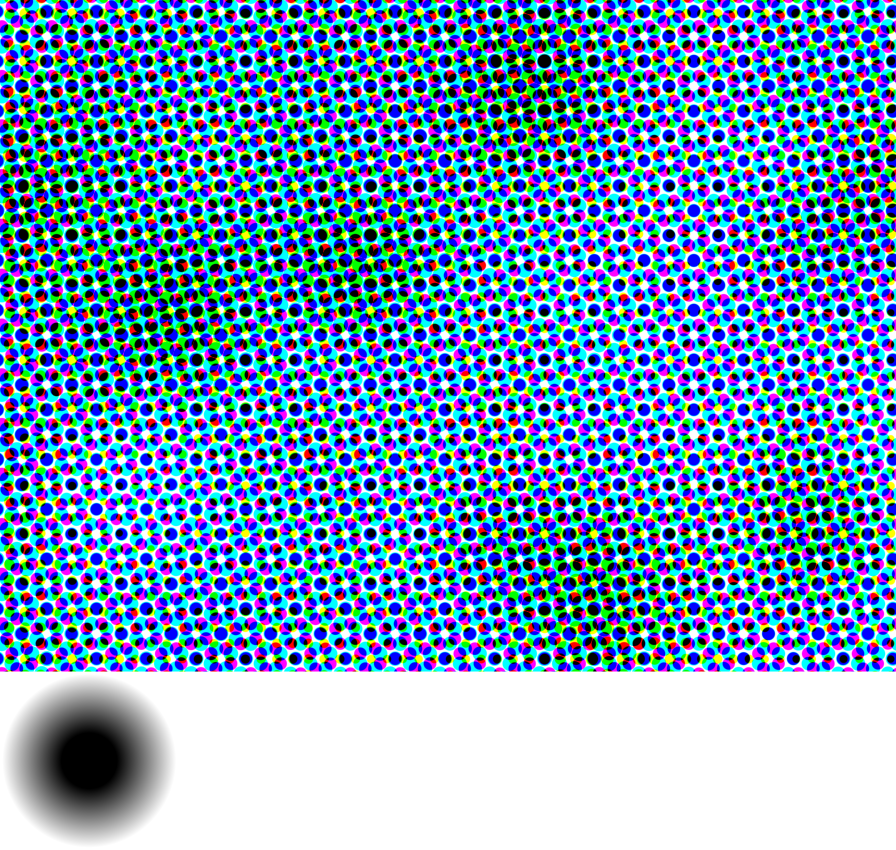
Give the GLSL for this pattern, as a WebGL 1 fragment shader.

```glsl
precision highp float;

// Three-ink halftone: cyan, magenta and yellow dot screens at different angles
// multiply on white paper, their dot sizes driven by a cloudy tone field.
// A plain strip below holds one large soft dot, the profile of a screen cell.

uniform vec2 u_resolution;

// All lengths are in canvas widths, angles in radians counterclockwise.
// Screens tilted by atan(1/3) make rosettes that repeat every sqrt(10) cells.
const float ROSETTES_ACROSS = 18.0;
const float CELL = 1.0 / (ROSETTES_ACROSS * 3.16228);
const float CYAN_ANGLE = -0.32175;
const float MAGENTA_ANGLE = 0.32175;
const float YELLOW_ANGLE = 0.0;
const vec2 SCREEN_ANCHOR = vec2(0.6077, 0.5469);

// Ink coverage in the lightest (x) and darkest (y) tones.
const vec2 CYAN_RANGE = vec2(0.56, 0.84);
const vec2 MAGENTA_RANGE = vec2(0.44, 0.63);
const vec2 YELLOW_RANGE = vec2(0.11, 0.67);

const float STRIP_HEIGHT = 0.1992;
const vec2 SOFT_DOT_CENTER = vec2(0.0996, 0.0996);
const float SOFT_DOT_CORE = 0.031;
const float SOFT_DOT_RADIUS = 0.097;

const float CLOUD_FREQUENCY = 9.0;
const float CLOUD_STRENGTH = 0.35;
const float INK_VARIATION = 0.2;
const float EDGE_SOFTNESS = 0.8;     // half width of a dot edge, in pixels

const vec3 PAPER = vec3(1.0);
const vec3 CYAN = vec3(0.0, 1.0, 1.0);
const vec3 MAGENTA = vec3(1.0, 0.0, 1.0);
const vec3 YELLOW = vec3(1.0, 1.0, 0.0);

float hash(vec2 p) {
    vec3 q = fract(vec3(p.xyx) * 0.1031);
    q += dot(q, q.yzx + 33.33);
    return fract((q.x + q.y) * q.z);
}

float valueNoise(vec2 p) {
    vec2 i = floor(p);
    vec2 f = fract(p);
    f = f * f * (3.0 - 2.0 * f);
    float low = mix(hash(i), hash(i + vec2(1.0, 0.0)), f.x);
    float high = mix(hash(i + vec2(0.0, 1.0)), hash(i + vec2(1.0)), f.x);
    return mix(low, high, f.y);
}

float cloud(vec2 p) {
    float sum = 0.0;
    float weight = 0.5;
    for (int octave = 0; octave < 3; octave++) {
        sum += weight * valueNoise(p);
        p = p * 2.0 + 17.0;
        weight *= 0.5;
    }
    return sum / 0.875;
}

float lobe(vec2 p, vec2 center, float radius) {
    vec2 d = (p - center) / radius;
    return exp(-dot(d, d));
}

// Broad shadows over a base that darkens to the upper left.
float shadowTone(vec2 p) {
    float tone = 0.12 + 0.32 * smoothstep(-0.5, 0.6, p.y - p.x);
    tone += 0.55 * lobe(p, vec2(0.19, 0.59), 0.08);
    tone += 0.50 * lobe(p, vec2(0.40, 0.65), 0.075);
    tone += 0.65 * lobe(p, vec2(0.60, 0.84), 0.085);
    tone += 0.70 * lobe(p, vec2(0.67, 0.29), 0.11);
    tone += 0.65 * lobe(p, vec2(0.91, 0.35), 0.08);
    tone += 0.35 * lobe(p, vec2(0.03, 0.75), 0.10);
    tone += 0.45 * lobe(p, vec2(0.97, 0.74), 0.08);
    tone -= 0.30 * lobe(p, vec2(0.16, 0.38), 0.12);
    return tone + CLOUD_STRENGTH * (cloud(p * CLOUD_FREQUENCY) - 0.5);
}

// Ink amount (0 to 1) of one rotated screen of round dots.
float dotScreen(vec2 p, float angle, float coverage, float pixel) {
    float c = cos(angle);
    float s = sin(angle);
    vec2 q = mat2(c, -s, s, c) * (p - SCREEN_ANCHOR) / CELL;
    float distanceToDot = length(fract(q + 0.5) - 0.5) * CELL;
    float radius = CELL * sqrt(coverage / 3.14159);
    float edge = EDGE_SOFTNESS * pixel;
    return 1.0 - smoothstep(-edge, edge, distanceToDot - radius);
}

float inkCoverage(vec2 p, vec2 range, float tone, float seed) {
    float drift = cloud(p * CLOUD_FREQUENCY + seed) - 0.5;
    return clamp(mix(range.x, range.y, tone) + INK_VARIATION * drift, 0.02, 1.0);
}

vec3 halftone(vec2 p, float pixel) {
    float tone = clamp(shadowTone(p), 0.0, 1.0);
    float c = dotScreen(p, CYAN_ANGLE, inkCoverage(p, CYAN_RANGE, tone, 31.0), pixel);
    float m = dotScreen(p, MAGENTA_ANGLE, inkCoverage(p, MAGENTA_RANGE, tone, 57.0), pixel);
    float y = dotScreen(p, YELLOW_ANGLE, inkCoverage(p, YELLOW_RANGE, tone, 83.0), pixel);
    return PAPER * mix(PAPER, CYAN, c) * mix(PAPER, MAGENTA, m) * mix(PAPER, YELLOW, y);
}

void main() {
    float pixel = 1.0 / u_resolution.x;
    vec2 p = gl_FragCoord.xy * pixel;

    float reach = length(p - SOFT_DOT_CENTER) - SOFT_DOT_CORE;
    float softDot = clamp(reach / (SOFT_DOT_RADIUS - SOFT_DOT_CORE), 0.0, 1.0);
    float aboveStrip = smoothstep(-0.5 * pixel, 0.5 * pixel, p.y - STRIP_HEIGHT);
    gl_FragColor = vec4(mix(PAPER * softDot, halftone(p, pixel), aboveStrip), 1.0);
}
```
